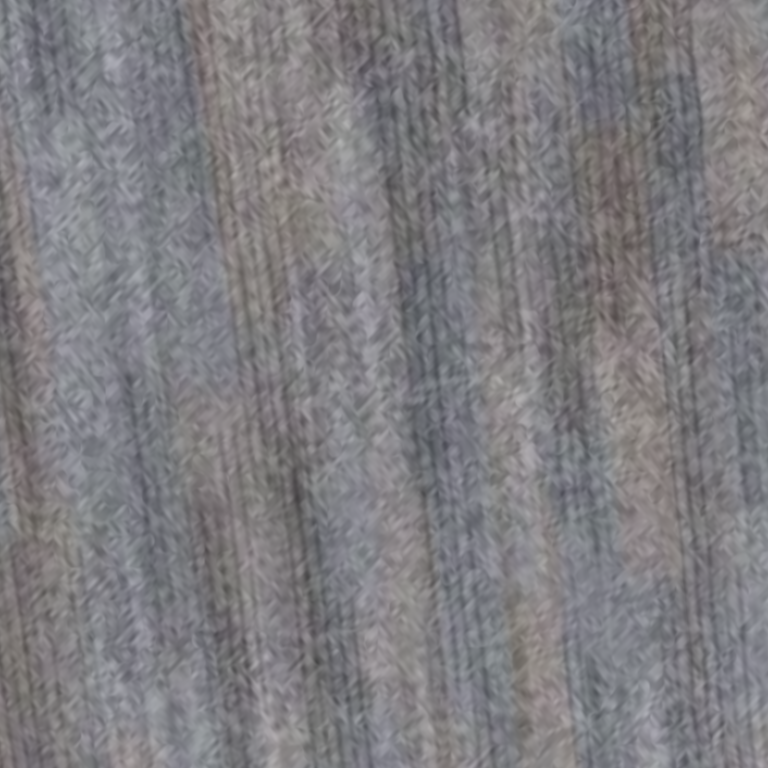
Write a WebGL 1 fragment shader that draws this texture.

```glsl
precision highp float;
// Worn grey carpet: slanted, staggered strips of light and dark pile with
// thin rib lines, warm and bluish tints, and a grain of short curled tufts.
// Strips are hashed cells with soft borders; tufts are stretched noise.

uniform vec2 u_resolution;

float hash(vec2 p) {
  return fract(sin(dot(p, vec2(127.1, 311.7))) * 43758.5453);
}

float noise(vec2 p) {
  vec2 i = floor(p), f = fract(p);
  f = f * f * (3.0 - 2.0 * f);
  return mix(mix(hash(i), hash(i + vec2(1.0, 0.0)), f.x),
             mix(hash(i + vec2(0.0, 1.0)), hash(i + 1.0), f.x), f.y);
}

// One column of random segments, shifted by a random start
float segments(float column, float y, float seed) {
  y += 9.0 * hash(vec2(column, seed));
  float row = floor(y);
  return mix(hash(vec2(column + seed, row)), hash(vec2(column + seed, row + 1.0)),
             smoothstep(0.88, 1.0, fract(y)));
}

// Staggered columns side by side with soft borders
float strips(vec2 p, float seed) {
  float column = floor(p.x);
  return mix(segments(column, p.y, seed), segments(column + 1.0, p.y, seed),
             smoothstep(0.6, 1.0, fract(p.x)));
}

// Short strokes leaning by an angle
float strokes(vec2 p, float angle) {
  float c = cos(angle), s = sin(angle);
  return noise(mat2(c, s, -s, c) * p * vec2(185.0, 88.0)) - 0.5;
}

void main() {
  vec2 p = gl_FragCoord.xy / u_resolution.y;

  // Pile direction: the strips lean, a little less towards the right
  vec2 q = vec2(p.x + (0.14 - 0.06 * p.x) * p.y, p.y);
  q.x += 0.004 * (noise(p * vec2(12.0, 14.0)) - 0.5);

  // Broad and narrow strips
  float broad = strips(q * vec2(17.0, 2.6), 3.0);
  float narrow = strips(q * vec2(54.0, 3.4), 41.0);
  float light = 0.512 + 0.095 * (broad - 0.5) + 0.075 * (narrow - 0.5);
  light += 0.04 * (noise(p * vec2(5.0, 4.0) + 7.0) - 0.5);

  // Dark rib lines, strongest within the dark strips
  float rib = 0.5 + 0.5 * cos(6.2832 * 56.0 * q.x);
  float ribStrength = smoothstep(0.45, 0.95, strips(q * vec2(24.0, 2.8), 83.0));
  ribStrength = max(ribStrength, 0.8 * smoothstep(0.5, 0.1, broad));
  light -= 0.085 * rib * rib * ribStrength;

  // Curled tufts: strokes whose lean changes from place to place
  float lean = smoothstep(0.35, 0.65, noise(p * vec2(62.0, 48.0) + 19.0));
  float tufts = mix(strokes(p, 0.75), strokes(p + 3.0, -0.65), lean);
  float clumps = noise(p * vec2(95.0, 75.0) + 31.0) - 0.5;
  float pile = 0.7 + 0.5 * noise(p * 13.0);
  light += pile * (0.17 * tufts + 0.06 * clumps);

  // Tints: long warm and bluish bands with faint pink and yellow mottle
  float warmth = 0.65 * strips(q * vec2(13.0, 1.7), 127.0)
               + 0.35 * noise(q * vec2(24.0, 7.0) + 53.0);
  warmth = smoothstep(0.25, 0.9, warmth);
  vec3 tint = mix(vec3(-0.012, -0.004, 0.024), vec3(0.026, -0.003, -0.012), warmth);
  float mottle = noise(p * vec2(34.0, 22.0) + 71.0) - 0.5;
  tint += mottle * vec3(0.008, -0.016, 0.014);

  gl_FragColor = vec4(clamp(light + tint, 0.0, 1.0), 1.0);
}
```
